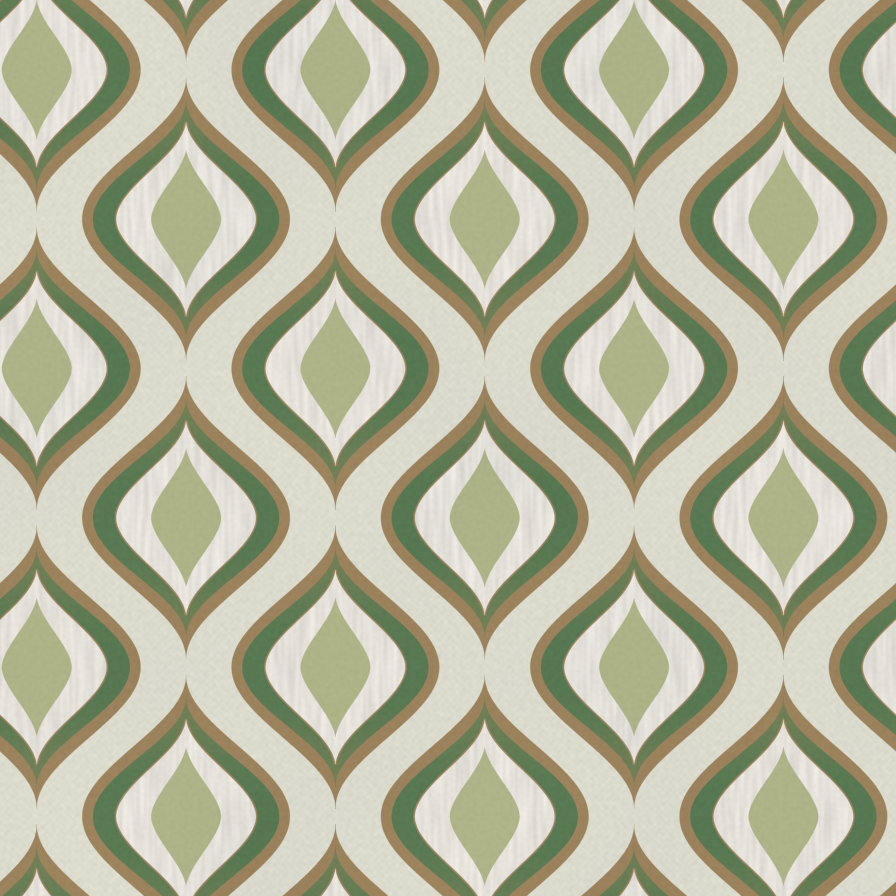
Reproduce this pattern procedurally as a WebGL 2 fragment shader.

```glsl
#version 300 es
precision highp float;
// Retro half-drop wallpaper: nested green and brown ogees on woven cream.
uniform vec2 u_resolution;
out vec4 fragColor;

const float PI = 3.14159265;
const float REPEATS = 3.0;
const vec2 FIRST_CENTER = vec2(0.123, 0.766);

const vec3 CREAM = vec3(0.855, 0.855, 0.805);
const vec3 IVORY = vec3(0.895, 0.878, 0.855);
const vec3 BROWN = vec3(0.61, 0.51, 0.36);
const vec3 GREEN = vec3(0.34, 0.47, 0.32);
const vec3 GREEN_TIP = vec3(0.44, 0.50, 0.34);
const vec3 SAGE = vec3(0.68, 0.70, 0.53);

vec2 hashGradient(vec2 cell) {
    vec3 h = fract(cell.xyx * vec3(0.1031, 0.1030, 0.0973));
    h += dot(h, h.yzx + 33.33);
    float angle = 2.0 * PI * fract((h.x + h.y) * h.z);
    return vec2(cos(angle), sin(angle));
}

float cornerValue(vec2 cell, vec2 offset, vec2 f, vec2 period) {
    return dot(hashGradient(mod(cell + offset, period)), f - offset);
}

// Gradient noise over uv in 0..1, wrapping after `period` cells.
float tiledNoise(vec2 uv, vec2 period) {
    vec2 p = uv * period;
    vec2 i = floor(p);
    vec2 f = p - i;
    vec2 s = f * f * f * (f * (f * 6.0 - 15.0) + 10.0);
    float low = mix(cornerValue(i, vec2(0, 0), f, period),
                    cornerValue(i, vec2(1, 0), f, period), s.x);
    float high = mix(cornerValue(i, vec2(0, 1), f, period),
                     cornerValue(i, vec2(1, 1), f, period), s.x);
    return mix(low, high, s.y);
}

// Approximate distance to an ogee; straightness blends cosine sides to a diamond.
float ogeeDistance(vec2 p, vec2 halfSize, float straightness) {
    const float ROUNDING = 0.1;
    float t = abs(p.y) / halfSize.y;
    float c = min(t, 1.0);
    float wave = 0.5 + 0.5 * cos(PI * c);
    float peak = sqrt(1.0 + ROUNDING * ROUNDING) - ROUNDING;
    float soft = sqrt(c * c + ROUNDING * ROUNDING);
    float diamond = 1.0 - (soft - ROUNDING) / peak;
    float width = halfSize.x * mix(wave, diamond, straightness);
    float slope = mix(0.5 * PI * sin(PI * c), c / (soft * peak), straightness);
    slope *= halfSize.x / halfSize.y;
    float beyondTip = max(t - 1.0, 0.0) * halfSize.y;
    return (abs(p.x) - width + beyondTip) / sqrt(1.0 + slope * slope);
}

float coverage(float dist, float blur) {
    return 1.0 - smoothstep(-blur, blur, dist);
}

// Layers one motif over the base colour, from the outside in.
vec3 paintMotif(vec3 base, vec2 p, vec3 ivory, float blur) {
    float outer = ogeeDistance(p, vec2(0.348, 0.474), 0.0);
    float band = ogeeDistance(p, vec2(0.312, 0.402), 0.0);
    float panel = ogeeDistance(p, vec2(0.234, 0.324), 0.2);
    float core = ogeeDistance(p, vec2(0.117, 0.232), 0.4);
    vec3 green = mix(GREEN, GREEN_TIP, smoothstep(0.08, 0.40, abs(p.y)));
    vec3 color = mix(base, BROWN, coverage(outer, blur));
    color = mix(color, green, coverage(band, blur));
    color = mix(color, BROWN, coverage(panel - 0.005, blur));
    color = mix(color, ivory, coverage(panel, blur));
    return mix(color, SAGE, coverage(core, blur));
}

// Fine crossed threads with an irregular weight.
float weave(vec2 uv) {
    float threads = sin(2.0 * PI * 120.0 * uv.x) * sin(2.0 * PI * 120.0 * uv.y);
    return 0.007 * threads + 0.022 * tiledNoise(uv, vec2(150.0));
}

// Vertical fibres of the ivory panels.
float fibres(vec2 uv) {
    return 0.065 * tiledNoise(uv, vec2(180.0, 18.0))
         + 0.035 * tiledNoise(uv, vec2(96.0, 9.0));
}

void main() {
    vec2 uv = gl_FragCoord.xy / u_resolution;
    float blur = 0.8 * REPEATS / min(u_resolution.x, u_resolution.y);

    vec3 color = CREAM + weave(uv);
    vec3 ivory = IVORY + fibres(uv);

    // Two interleaved lattices make the half drop.
    for (int k = 0; k < 2; k++) {
        vec2 p = uv * REPEATS - FIRST_CENTER - 0.5 * float(k);
        color = paintMotif(color, fract(p + 0.5) - 0.5, ivory, blur);
    }

    // Faint print grain and slow fading across the sheet.
    color += 0.018 * tiledNoise(uv, vec2(190.0));
    color += 0.016 * tiledNoise(uv, vec2(5.0)) * vec3(1.0, 0.8, 0.6);
    fragColor = vec4(clamp(color, 0.0, 1.0), 1.0);
}
```
